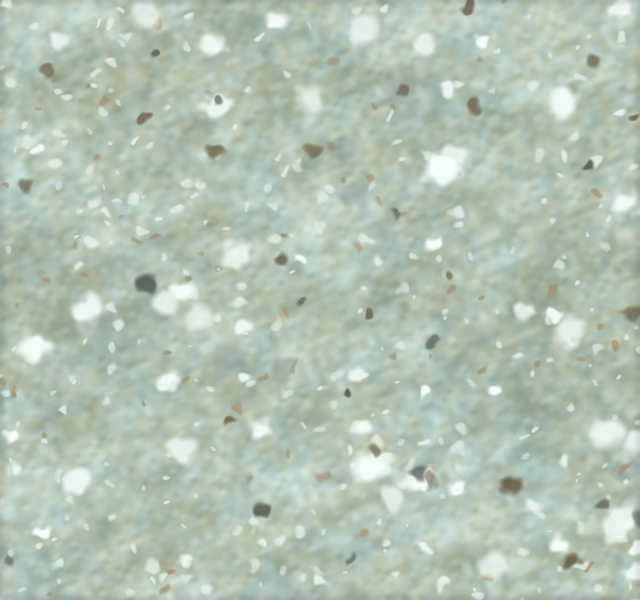
Give the GLSL for this texture, as a Shadertoy shader.

```glsl
// Pale grey-green stone: soft mottling drawn out along a tilted grain,
// strewn with milky white blobs, small chips, dark specks and rusty dots.
// Layered value noise makes the ground; jittered cell grids place the grains.

const vec3 STONE = vec3(0.700, 0.766, 0.704);
const vec3 TONE_STEP = vec3(0.049, 0.051, 0.058);  // colour change per unit of tone
const vec3 WARM_SHIFT = vec3(0.026, 0.002, -0.026);
const vec3 MILK = vec3(0.96, 0.995, 0.98);
const vec3 CHIP = vec3(0.90, 0.95, 0.92);
const vec3 SOOT = vec3(0.30, 0.32, 0.30);
const vec3 UMBER = vec3(0.40, 0.34, 0.25);
const vec3 SLATE = vec3(0.50, 0.55, 0.56);
const vec3 RUST = vec3(0.64, 0.54, 0.40);
const float TILT = 0.40;          // direction of the grain, radians
const float STRETCH = 1.35;       // grain length over width
const float WARP = 0.007;         // roughness of grain outlines
const float EDGE_WIDTH = 0.014;   // dim rim of the slab
const float EDGE_DIM = 0.10;

// Integer hash giving three values in 0..1
vec3 hash3(ivec2 cell, int seed) {
    uvec3 v = uvec3(ivec3(cell, seed)) * 1664525u + 1013904223u;
    v.x += v.y * v.z; v.y += v.z * v.x; v.z += v.x * v.y;
    v ^= v >> 16u;
    v.x += v.y * v.z; v.y += v.z * v.x; v.z += v.x * v.y;
    return vec3(v >> 8u) / 16777216.0;
}

// Smooth value noise in -1..1
float noise(vec2 p, int seed) {
    ivec2 i = ivec2(floor(p));
    vec2 f = fract(p);
    f = f * f * (3.0 - 2.0 * f);
    float low = mix(hash3(i, seed).x, hash3(i + ivec2(1, 0), seed).x, f.x);
    float high = mix(hash3(i + ivec2(0, 1), seed).x, hash3(i + ivec2(1, 1), seed).x, f.x);
    return 2.0 * mix(low, high, f.y) - 1.0;
}

// Scattered soft grains: x is coverage, y a random value of the strongest grain
vec2 grains(vec2 p, float density, float share, vec2 radii, int seed) {
    vec2 g = p * density;
    ivec2 home = ivec2(floor(g));
    vec2 best = vec2(0.0);
    for (int y = -1; y <= 1; y++)
    for (int x = -1; x <= 1; x++) {
        ivec2 cell = home + ivec2(x, y);
        vec3 place = hash3(cell, seed);
        vec3 kind = hash3(cell, seed + 50);
        float cluster = 1.0 + 0.9 * noise(vec2(cell) * 4.5 / density, seed + 90);
        if (place.z > share * cluster) continue;
        float radius = mix(radii.x, radii.y, kind.x * kind.x);
        vec2 offset = (g - vec2(cell) - place.xy) / density;
        offset.x /= mix(0.9, STRETCH, kind.y);
        float cover = 1.0 - smoothstep(0.5, 1.3, length(offset) / radius);
        cover *= mix(0.65, 1.0, kind.y);
        if (cover > best.x) best = vec2(cover, kind.z);
    }
    return best;
}

void mainImage(out vec4 fragColor, in vec2 fragCoord) {
    vec2 p = fragCoord / iResolution.y;
    float c = cos(TILT), s = sin(TILT);
    vec2 q = vec2(c * p.x + s * p.y, c * p.y - s * p.x);  // along, across the grain

    // Mottled ground
    float tone = 0.75 * noise(q * vec2(4.0, 8.0), 1)
               + 0.85 * noise(q * vec2(15.0, 25.0), 2)
               + 1.00 * noise(q * vec2(42.0, 58.0), 3)
               + 0.95 * noise(q * vec2(80.0, 105.0), 4);
    float warmth = noise(q * vec2(9.0, 14.0), 5) * 0.5 + noise(q * 48.0, 6);
    vec3 color = STONE + TONE_STEP * tone + WARM_SHIFT * warmth;

    // Ragged outlines for all grains
    vec2 rough = q + WARP * vec2(noise(q * 62.0, 7), noise(q * 62.0, 8));

    // Faint smudges and rusty dots
    vec2 smudge = grains(rough, 9.0, 0.12, vec2(0.015, 0.035), 10);
    color = mix(color, SLATE, 0.35 * smudge.x);
    vec2 rust = grains(rough, 24.0, 0.11, vec2(0.005, 0.010), 11);
    color = mix(color, RUST, 0.75 * rust.x);

    // White chips and larger milky blobs
    vec2 chip = grains(rough, 34.0, 0.22, vec2(0.004, 0.010), 12);
    color = mix(color, CHIP, 0.85 * chip.x);
    vec2 milk = grains(rough, 13.0, 0.36, vec2(0.009, 0.027), 13);
    color = mix(color, MILK, milk.x);

    // Dark specks, from brown to grey
    vec2 speck = grains(rough, 13.0, 0.16, vec2(0.007, 0.017), 14);
    color = mix(color, mix(UMBER, SOOT, smoothstep(0.3, 0.7, speck.y)), 0.85 * speck.x);

    // Dim rim
    vec2 toEdge = min(p, iResolution.xy / iResolution.y - p);
    float rim = 1.0 - smoothstep(0.0, EDGE_WIDTH, min(toEdge.x, toEdge.y));
    color *= 1.0 - EDGE_DIM * rim;

    fragColor = vec4(clamp(color, 0.0, 1.0), 1.0);
}
```
